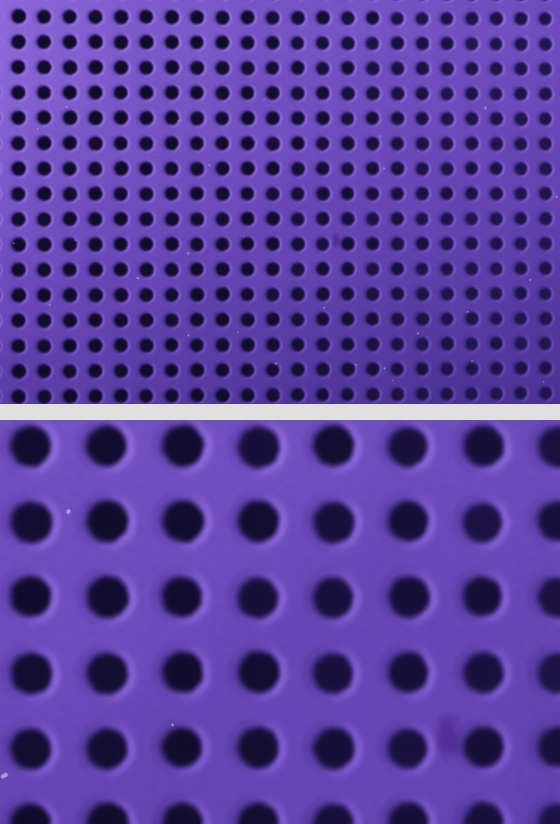
Top: the whole. Bottom: its middle third, enlarged.
Reproduce this pattern procedurally as a Shadertoy shader.

```glsl
// Violet rubber mat with a grid of round, softly rimmed holes under side light.

// Layout, in units of canvas height (y runs down from the top edge)
const vec2  FIRST_HOLE   = vec2(0.0451, 0.0400);
const float COLUMN_PITCH = 0.0637;
const float ROW_PITCH    = 0.0628;
const float LENS_SQUEEZE = 0.00127;  // columns tighten toward the right
const float ROW_DROP     = 0.0072;   // top row sinks toward the right
const float ROW_SHRINK   = 0.0011;   // row pitch lost toward the right

// Holes, in units of one cell
const float RADIUS_LEFT   = 0.282;
const float RADIUS_RIGHT  = 0.262;
const float RADIUS_VARY   = 0.014;
const float CENTRE_JITTER = 0.025;
const float EDGE_WOBBLE   = 0.018;
const float RIM_STRENGTH  = 0.34;

// Wear
const float MOTTLE = 0.09;
const float GRAIN  = 0.055;
const float DUST_CELLS  = 14.0;
const float DUST_CHANCE = 0.11;
const vec2  STAIN_CENTRE = vec2(0.832, 0.595);

const vec3 DEEP_VIOLET  = vec3(0.29, 0.195, 0.575);
const vec3 MID_VIOLET   = vec3(0.42, 0.29, 0.73);
const vec3 LIGHT_VIOLET = vec3(0.57, 0.42, 0.86);
const vec3 HOLE_DARK    = vec3(0.065, 0.045, 0.17);
const vec3 HOLE_HAZY    = vec3(0.125, 0.082, 0.30);
const vec3 STAIN_COLOUR = vec3(0.29, 0.13, 0.53);
const vec3 DUST_COLOUR  = vec3(0.80, 0.72, 0.95);

vec2 hash2(vec2 p) {
    vec3 q = fract(p.xyx * vec3(0.1031, 0.1030, 0.0973));
    q += dot(q, q.yzx + 33.33);
    return fract((q.xx + q.yz) * q.zy);
}

float gradientCorner(vec2 cell, vec2 offset) {
    return dot(hash2(cell) * 2.0 - 1.0, offset);
}

float gradientNoise(vec2 p) {
    vec2 i = floor(p), f = fract(p);
    vec2 s = f * f * f * (f * (f * 6.0 - 15.0) + 10.0);
    vec2 e = vec2(1.0, 0.0);
    float top = mix(gradientCorner(i, f), gradientCorner(i + e, f - e), s.x);
    float low = mix(gradientCorner(i + e.yx, f - e.yx),
                    gradientCorner(i + 1.0, f - 1.0), s.x);
    return mix(top, low, s.y);
}

// Continuous column and row index; whole numbers fall on hole centres
vec2 gridCoord(vec2 p, float across) {
    float column = (p.x - FIRST_HOLE.x) / COLUMN_PITCH;
    column += LENS_SQUEEZE * column * column;
    float row = (p.y - FIRST_HOLE.y - ROW_DROP * across)
              / (ROW_PITCH - ROW_SHRINK * across);
    return vec2(column, row);
}

vec3 violet(float tone) {
    vec3 low = mix(DEEP_VIOLET, MID_VIOLET, clamp(tone * 2.0, 0.0, 1.0));
    return mix(low, LIGHT_VIOLET, clamp(tone * 2.0 - 1.0, 0.0, 1.0));
}

// Sparse, stretched specks
float dust(vec2 p, float pixel) {
    vec2 cell = floor(p * DUST_CELLS);
    vec2 pick = hash2(cell + 71.0), place = hash2(cell + 19.0);
    vec2 d = (fract(p * DUST_CELLS) - mix(vec2(0.15), vec2(0.85), place)) / DUST_CELLS;
    float angle = pick.y * 6.2832;
    vec2 axis = vec2(cos(angle), sin(angle));
    float along = dot(d, axis);
    float reach = 0.003 * place.x * place.y;
    float dist = length(d - axis * clamp(along, -reach, reach));
    float width = mix(0.0008, 0.0017, place.y);
    return step(pick.x, DUST_CHANCE) * (1.0 - smoothstep(width - pixel, width + pixel, dist));
}

void mainImage(out vec4 fragColor, in vec2 fragCoord) {
    vec2 uv = fragCoord / iResolution.xy;
    float across = uv.x, down = 1.0 - uv.y;
    float pixel = 1.0 / iResolution.y;
    vec2 p = vec2(fragCoord.x * pixel, down);

    // Light falls from the upper left
    float tone = 0.79 - 0.25 * across - 0.55 * pow(down, 1.5);
    tone += 0.20 * exp(-8.0 * across) * (1.0 - down);
    tone += MOTTLE * gradientNoise(p * 7.0) + GRAIN * gradientNoise(p * 150.0);

    // Nearest hole, slightly irregular
    vec2 grid = gridCoord(p, across);
    vec2 id = floor(grid + 0.5);
    vec2 vary = hash2(id + 40.0) - 0.5;
    vec2 q = grid - id - CENTRE_JITTER * vary;
    float dist = length(q);
    vec2 dir = q / max(dist, 0.001);
    float radius = mix(RADIUS_LEFT, RADIUS_RIGHT, across) + RADIUS_VARY * vary.x;
    float edge = dist - radius + EDGE_WOBBLE * gradientNoise(dir * 1.8 + id * 5.3);

    // Lit far lip and shaded near lip
    float facing = dot(dir, normalize(vec2(1.0, 0.25)));
    float lip = exp(-pow((edge - 0.075) / 0.06, 2.0));
    tone += RIM_STRENGTH * lip * max(facing, 0.0);
    tone -= 0.16 * lip * max(-facing, 0.0);
    vec3 colour = violet(tone);

    // Smudge and dust on the surface
    vec2 smudge = (p - STAIN_CENTRE) / vec2(0.013, 0.022);
    float stain = 1.0 - smoothstep(0.4, 1.1, length(smudge) + 0.5 * gradientNoise(p * 70.0));
    colour = mix(colour, STAIN_COLOUR, 0.6 * stain);

    // Hole floor, hazier on the right, with a faintly lit wall
    float haze = clamp(smoothstep(0.25, 1.0, across) + 0.35 * vary.y, 0.0, 1.0);
    vec3 hole = mix(HOLE_DARK, HOLE_HAZY, haze);
    hole += vec3(0.05, 0.03, 0.12) * smoothstep(-0.13, 0.0, edge) * (0.6 - 0.4 * facing);
    float soft = mix(0.045, 0.075, 0.5 - 0.5 * facing) + pixel / ROW_PITCH * 0.5;
    colour = mix(hole, colour, smoothstep(-soft, soft, edge));

    colour = mix(colour, DUST_COLOUR, 0.75 * dust(p, pixel));
    fragColor = vec4(clamp(colour, 0.0, 1.0), 1.0);
}
```
